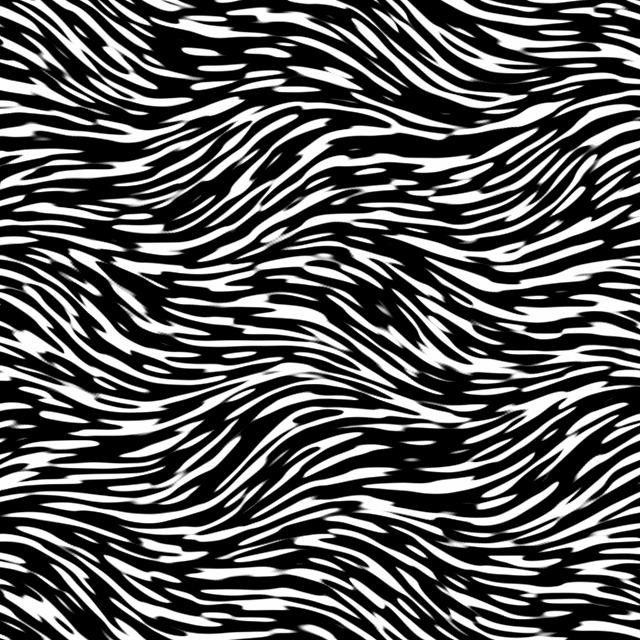
This pattern is drawn by a three.js fragment shader. Its source:

```glsl
// Black and white streaks that follow a wavy flow field.
// Gradient noise is averaged along the flow line through each point, which
// stretches it into tapered strokes; a threshold then cuts crisp shapes.

#define GRAIN_FREQ 82.0      // noise cells across the canvas
#define COARSE_RATIO 0.57    // scale of the second, broader noise layer
#define COARSE_WEIGHT 0.36
#define STREAK_REACH 0.056   // half length of the averaging line
#define STEPS 11
#define MAX_TILT 0.80        // steepest flow angle in radians
#define WAVE_PERIOD vec2(0.50, 0.445)
#define WAVE_CENTER vec2(0.13, 0.50)
#define THRESHOLD 0.027      // higher leaves less white
#define EDGE_WIDTH 0.0016    // half width of the soft edge
#define MIN_SLOPE 11.0       // keeps flat areas from blurring

varying vec2 vUv;

const float PI = 3.14159265;
const vec3 INK = vec3(0.0);
const vec3 PAPER = vec3(0.995);

float hash(vec2 cell) {
  vec3 h = fract(cell.xyx * vec3(0.1031, 0.1030, 0.0973));
  h += dot(h, h.yzx + 33.33);
  return fract((h.x + h.y) * h.z);
}

// Contribution of one lattice corner with a random unit gradient.
float corner(vec2 cell, vec2 offset) {
  float angle = 2.0 * PI * hash(cell);
  return dot(vec2(cos(angle), sin(angle)), offset);
}

float gradientNoise(vec2 p) {
  vec2 cell = floor(p);
  vec2 f = p - cell;
  vec2 u = f * f * f * (f * (f * 6.0 - 15.0) + 10.0);
  vec2 e = vec2(1.0, 0.0);
  float low = mix(corner(cell, f), corner(cell + e.xy, f - e.xy), u.x);
  float high = mix(corner(cell + e.yx, f - e.yx), corner(cell + e.xx, f - e.xx), u.x);
  return mix(low, high, u.y);
}

vec2 rotate(vec2 p, float angle) {
  float c = cos(angle), s = sin(angle);
  return vec2(c * p.x - s * p.y, s * p.x + c * p.y);
}

// Two layers with turned lattices, so no grid axis lines up with the flow.
float grain(vec2 p) {
  vec2 q = p * GRAIN_FREQ;
  float fine = gradientNoise(rotate(q, 0.78) + 137.0);
  float coarse = gradientNoise(rotate(q * COARSE_RATIO, 0.45) + 291.0);
  return fine + COARSE_WEIGHT * coarse;
}

// Unit flow direction: falling and rising patches in a staggered layout.
vec2 flow(vec2 p) {
  vec2 wave = cos(2.0 * PI * (p - WAVE_CENTER) / WAVE_PERIOD);
  float angle = -0.5 * MAX_TILT * (wave.x + wave.y);
  return vec2(cos(angle), sin(angle));
}

// Weighted mean of the grain along the flow line, both ways from p.
float streaks(vec2 p) {
  float stepSize = STREAK_REACH / float(STEPS);
  vec2 start = 0.5 * stepSize * flow(p);
  vec2 ahead = p + start;
  vec2 behind = p - start;
  float sum = 0.0;
  float total = 0.0;
  for (int i = 0; i < STEPS; i++) {
    float t = (float(i) + 0.5) / float(STEPS);
    float weight = 0.5 + 0.5 * cos(PI * t);
    sum += weight * (grain(ahead) + grain(behind));
    total += 2.0 * weight;
    ahead += stepSize * flow(ahead);
    behind -= stepSize * flow(behind);
  }
  return sum / total;
}

void main() {
  // The slope across the flow turns the value into a distance to the edge.
  vec2 along = flow(vUv);
  vec2 across = vec2(-along.y, along.x);
  float probe = 0.0007;
  float value = streaks(vUv);
  float slope = abs(streaks(vUv + probe * across) - value) / probe;
  float edgeDistance = (value - THRESHOLD) / max(slope, MIN_SLOPE);

  float white = smoothstep(-EDGE_WIDTH, EDGE_WIDTH, edgeDistance);
  gl_FragColor = vec4(mix(INK, PAPER, white), 1.0);
}
```
